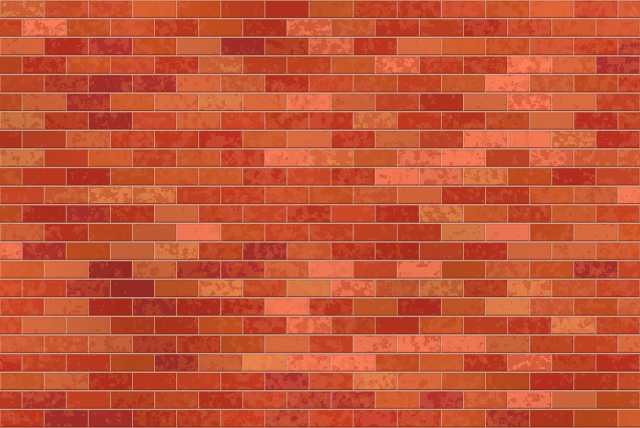
A Shadertoy shader for this texture:

```glsl
const float ROWS = 23.0;
const float COLUMNS = 14.5;
const float BRICK_ASPECT = 2.38;      // brick width over brick height
const float BED_HALF = 0.038;         // half widths, in brick heights
const float HEAD_HALF = 0.027;
const float SHADOW_WIDTH = 0.09;
const float WEAR_SCALE = 4.0;
const float WEAR_STRENGTH = 0.50;
const float REGION_SCALE = 0.17;
const float REGION_STRENGTH = 0.60;

const vec3 MORTAR = vec3(0.88, 0.67, 0.59);
const vec3 SHADOW = vec3(0.42, 0.15, 0.11);
const vec3 RUST = vec3(0.74, 0.26, 0.13);
const vec3 OCHRE = vec3(0.78, 0.34, 0.16);
const vec3 ROSE = vec3(0.82, 0.39, 0.27);
const vec3 CLAY[12] = vec3[12](
    vec3(0.66, 0.18, 0.16), vec3(0.71, 0.18, 0.12),
    vec3(0.72, 0.20, 0.12), vec3(0.74, 0.22, 0.12),
    vec3(0.75, 0.25, 0.13), vec3(0.77, 0.27, 0.15),
    vec3(0.75, 0.30, 0.12), vec3(0.80, 0.35, 0.16),
    vec3(0.82, 0.39, 0.22), vec3(0.83, 0.41, 0.24),
    vec3(0.87, 0.49, 0.28), vec3(0.95, 0.47, 0.33));

float hash(vec2 p) {
    vec3 q = fract(vec3(p.xyx) * 0.1031);
    q += dot(q, q.yzx + 33.33);
    return fract((q.x + q.y) * q.z);
}

float noise(vec2 p) {
    vec2 cell = floor(p), f = fract(p);
    f = f * f * (3.0 - 2.0 * f);
    return mix(mix(hash(cell), hash(cell + vec2(1, 0)), f.x),
               mix(hash(cell + vec2(0, 1)), hash(cell + vec2(1, 1)), f.x), f.y);
}

float fbm(vec2 p) {
    float sum = 0.0, amplitude = 0.5;
    for (int i = 0; i < 4; i++) {
        sum += amplitude * noise(p);
        p = mat2(1.6, 1.2, -1.2, 1.6) * p + 17.3;
        amplitude *= 0.6;
    }
    return sum;
}

// Antialiased band around zero distance
float band(float distance, float halfWidth, float pixel) {
    return clamp((halfWidth - abs(distance)) / pixel + 0.5, 0.0, 1.0);
}

void mainImage(out vec4 fragColor, in vec2 fragCoord) {
    vec2 uv = fragCoord / iResolution.xy;
    float pixel = ROWS / iResolution.y;

    // Running bond, rows counted from the top
    vec2 grid = vec2(uv.x * COLUMNS, (1.0 - uv.y) * ROWS);
    float row = floor(grid.y);
    grid.x += 0.5 * mod(row, 2.0);
    vec2 brick = vec2(floor(grid.x), row);
    vec2 local = fract(grid) * vec2(BRICK_ASPECT, 1.0);
    vec2 wall = vec2(uv.x * COLUMNS * BRICK_ASPECT, grid.y);

    // Clay tone of each brick, drifting with broad regions
    vec2 center = vec2((brick.x - 0.5 * mod(row, 2.0) + 0.5) * BRICK_ASPECT, row + 0.5);
    float drift = noise(center * REGION_SCALE + 5.0) - 0.54;
    float tone = clamp(hash(brick + 7.0) + REGION_STRENGTH * drift, 0.0, 0.999);
    vec3 color = CLAY[int(tone * 12.0)];
    color *= 0.95 + 0.08 * hash(brick + 41.0);

    // Ragged blotches, absent on some bricks
    float soft = 0.03 + 0.3 * pixel;
    float coverage = 0.48 * (hash(brick + 83.0) - 0.85);
    float grain = fbm(wall * WEAR_SCALE) + coverage;
    float wear = smoothstep(0.50 - soft, 0.50 + soft, grain);
    vec3 stain = tone > 0.5 ? RUST : OCHRE;
    color = mix(color, stain, WEAR_STRENGTH * wear);

    // Pale and dark clouds that run across the joints
    float cloud = noise(wall * 0.13 + 31.0);
    float speckle = fbm(wall * 3.1 + 60.0);
    float pale = smoothstep(1.0 - soft, 1.0 + soft, 0.6 * cloud + speckle);
    color = mix(color, ROSE, 0.40 * pale);
    color *= 0.90 + 0.18 * cloud;

    // Shade beside the joints
    vec2 farSide = vec2(BRICK_ASPECT, 1.0) - local;
    float under = 1.0 - smoothstep(BED_HALF, BED_HALF + SHADOW_WIDTH, farSide.y);
    float beside = 1.0 - smoothstep(HEAD_HALF, HEAD_HALF + SHADOW_WIDTH, farSide.x);
    float above = 1.0 - smoothstep(BED_HALF, BED_HALF + SHADOW_WIDTH, local.y);
    color = mix(color, SHADOW, max(0.8 * under, max(0.22 * beside, 0.15 * above)));

    // Mortar lines
    vec2 joint = min(local, farSide);
    float bed = band(joint.y, BED_HALF, pixel);
    float head = band(joint.x, HEAD_HALF, pixel);
    color = mix(color, MORTAR, max(0.88 * bed, 0.72 * head));

    fragColor = vec4(color, 1.0);
}
```
